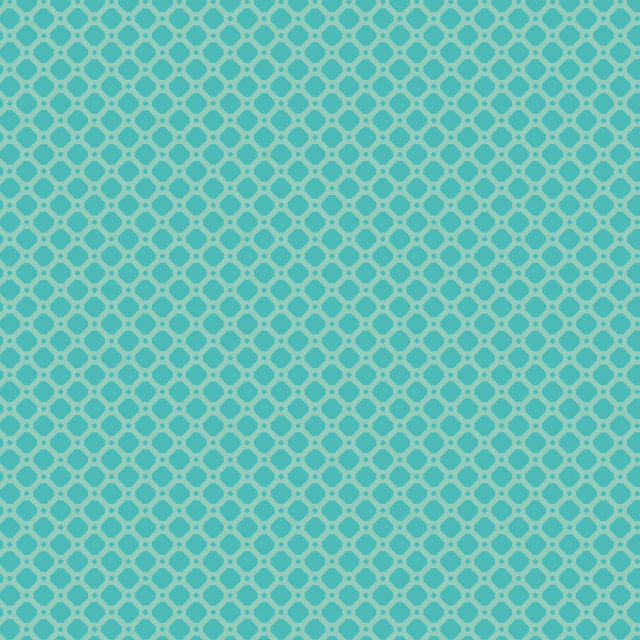
This pattern is drawn by a Shadertoy shader. Its source:

```glsl
const float HALF_STEPS = 37.73;               // half repeats across the canvas
const vec2 FIRST_RING = vec2(0.0417, 0.0167); // centre of the lowest left ring
const float BAND_HALF_WIDTH = 0.17;
const float RING_RADIUS = 0.395;
const float HOLE_RADIUS = 0.142;
const vec3 TEAL = vec3(0.30, 0.73, 0.715);
const vec3 PALE_MINT = vec3(0.57, 0.80, 0.74);

// Layered sines: slow, irregular variation from -1 to 1
float layeredSines(vec2 p) {
    return 0.5 * sin(p.x * 1.7 + p.y * 2.3)
         + 0.3 * sin(p.x * 3.9 - p.y * 1.1 + 1.3)
         + 0.2 * sin(p.x * 0.8 + p.y * 5.2 + 2.1);
}

// Bands along both axes of the cell, crossing at its centre
float crossDistance(vec2 p, float halfWidth) {
    return min(abs(p.x), abs(p.y)) - halfWidth;
}

// Ring hole between a circle (0) and a square (1)
float holeDistance(vec2 p, float radius, float squareness) {
    float square = max(abs(p.x), abs(p.y)) * 1.12;
    return mix(length(p), square, squareness) - radius;
}

float latticeDistance(vec2 p, float holeRadius, float squareness) {
    float solid = min(crossDistance(p, BAND_HALF_WIDTH), length(p) - RING_RADIUS);
    return max(solid, -holeDistance(p, holeRadius, squareness));
}

float coverage(float dist, float pixel) {
    return 1.0 - smoothstep(-0.6 * pixel, 0.6 * pixel, dist);
}

void mainImage(out vec4 fragColor, in vec2 fragCoord) {
    float side = min(iResolution.x, iResolution.y);
    vec2 p = (fragCoord / side - FIRST_RING) * HALF_STEPS;

    // Diagonal grid with a ring at the centre of each cell
    vec2 diagonal = 0.5 * vec2(p.x + p.y, p.x - p.y);
    vec2 cell = floor(diagonal + 0.5);
    vec2 local = (diagonal - cell) * sqrt(2.0);

    // Small differences between the ring holes
    float variation = layeredSines(cell);
    float holeRadius = HOLE_RADIUS * (1.0 + 0.07 * variation);
    float squareness = 0.5 + 0.4 * variation;

    float lattice = latticeDistance(local, holeRadius, squareness);
    float mask = coverage(lattice, HALF_STEPS / side);

    // Faint shift of hue across the ground and lattice
    vec3 tint = vec3(0.003, 0.0, 0.008) * layeredSines(p * 0.9);
    fragColor = vec4(mix(TEAL, PALE_MINT, mask) + tint, 1.0);
}
```
